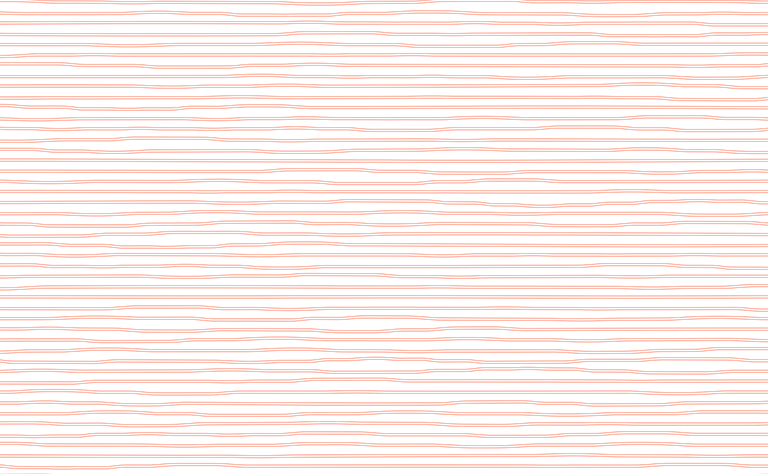
Reproduce this pattern procedurally as a Shadertoy shader.

```glsl
// Thin coral double lines, stacked in rows, that run flat and step gently up and down.

// Lengths are in canvas heights.
#define ROWS 45.0
#define ROW_PHASE 0.76
#define ROW_JITTER 0.0015
#define PAIR_GAP 0.0050
#define LINE_WIDTH 0.0013
#define STEP_HEIGHT 0.0036
#define STEP_FREQUENCY 3.0
#define STEP_RANGE 3.4
#define DRIFT 0.004
#define SOFTNESS 1.25
#define PAPER vec3(1.0, 1.0, 1.0)
#define CORAL vec3(0.975, 0.45, 0.32)

// Random value from -1 to 1.
float signedHash(float a, float b) {
    float h = fract(sin(a * 12.9898 + b * 78.233) * 4375.85);
    return 2.0 * h - 1.0;
}

// One-dimensional gradient noise, independent for each seed.
float gradientNoise(float x, float seed) {
    float shifted = x + 20.0 + 5.0 * signedHash(seed, 7.0);
    float cell = floor(shifted);
    float t = shifted - cell;
    float leftSlope = signedHash(cell, seed);
    float rightSlope = signedHash(cell + 1.0, seed);
    float blend = t * t * t * (t * (t * 6.0 - 15.0) + 10.0);
    return mix(leftSlope * t, rightSlope * (t - 1.0), blend);
}

// Flattens a value into plateaus joined by short smooth ramps.
float terrace(float v) {
    return floor(v) + smoothstep(0.25, 0.75, fract(v));
}

// Height of the middle of a line pair at position x.
float rowHeight(float row, float x) {
    float seed = row + 60.0;
    float rest = (row + ROW_PHASE) / ROWS + ROW_JITTER * signedHash(seed, 3.0);
    float plateau = terrace(STEP_RANGE * gradientNoise(x * STEP_FREQUENCY, seed));
    float slowWave = gradientNoise(x * 1.1, seed + 200.0);
    return rest + STEP_HEIGHT * plateau + DRIFT * slowWave;
}

// Share of a softened pixel covered by a line at the given distance.
float lineCoverage(float dist, float pixel) {
    float halfWidth = 0.5 * LINE_WIDTH;
    float halfPixel = 0.5 * SOFTNESS * pixel;
    float top = min(dist + halfPixel, halfWidth);
    float bottom = max(dist - halfPixel, -halfWidth);
    return max(top - bottom, 0.0) / (2.0 * halfPixel);
}

// Ink of both lines of one row; the pair mirrors about its middle.
float pairInk(float row, vec2 p, float pixel) {
    float offset = p.y - rowHeight(row, p.x);
    return lineCoverage(offset - 0.5 * PAIR_GAP, pixel)
         + lineCoverage(offset + 0.5 * PAIR_GAP, pixel);
}

void mainImage(out vec4 fragColor, in vec2 fragCoord) {
    vec2 p = fragCoord / iResolution.y;
    float pixel = 1.0 / iResolution.y;

    // Only the rows just below and just above can reach this point.
    float rowBelow = floor(p.y * ROWS - ROW_PHASE);
    float ink = pairInk(rowBelow, p, pixel) + pairInk(rowBelow + 1.0, p, pixel);

    fragColor = vec4(mix(PAPER, CORAL, min(ink, 1.0)), 1.0);
}
```
